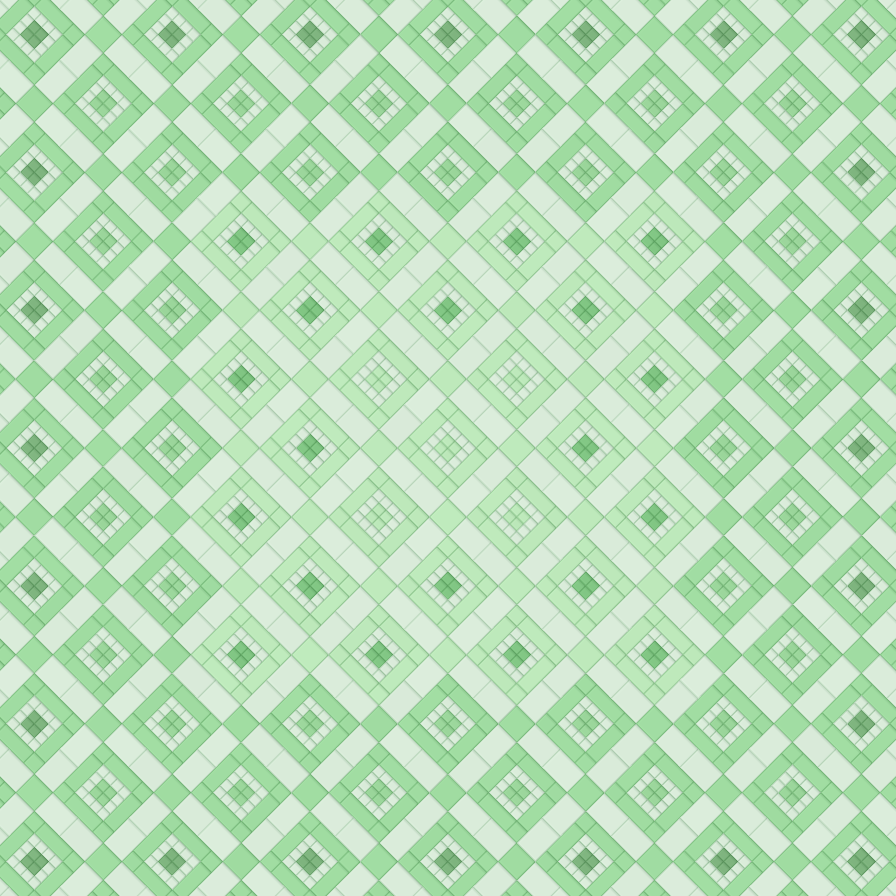
A Shadertoy shader for this pattern:

```glsl
// Quilt of squares set on point: each block has a four-patch heart, a pale ring
// and a green border, joined by pale sashing with green cornerstones.
// Greens change in square rings around the middle; every patch has a seam and soft bevel.

float hash(vec2 p) {
    return fract(sin(dot(p, vec2(127.1, 311.7))) * 43758.5);
}

// 0 = inner patches, 1 = border, 2 = sashing
float zoneOf(float x) {
    return step(0.205, abs(x)) + step(0.365, abs(x));
}

// Lower and upper limits of the patch along one axis
vec2 patchSpan(float x, float zone, float crossZone) {
    float n = abs(x);
    vec2 span;
    if (zone > 1.5) span = vec2(0.365, 0.635);
    else if (crossZone > 1.5) span = vec2(0.0, 0.365);
    else if (zone > 0.5) span = vec2(0.205, 0.365);
    else if (crossZone > 0.5) span = vec2(-0.205, 0.205);
    else span = n < 0.1025 ? vec2(0.0, 0.1025) : vec2(0.1025, 0.205);
    return x < 0.0 ? -span.yx : span;
}

vec3 heartColor(float ring) {
    if (ring > 5.5) return vec3(0.50, 0.71, 0.50);
    if (ring > 3.5) return vec3(0.61, 0.84, 0.61);
    if (ring > 1.5) return vec3(0.51, 0.78, 0.52);
    return vec3(0.74, 0.91, 0.73);
}

void mainImage(out vec4 fragColor, in vec2 fragCoord) {
    // Thirteen half-steps across, turned by 45 degrees
    vec2 p = fragCoord / iResolution.y * 13.0 - 0.5;
    vec2 q = 0.5 * vec2(p.x + p.y, p.y - p.x);
    vec2 id = floor(q + 0.5);
    vec2 f = q - id;
    float pixel = 9.2 / iResolution.y;

    // Patch limits and distances to its four edges
    vec2 zone = vec2(zoneOf(f.x), zoneOf(f.y));
    vec2 spanX = patchSpan(f.x, zone.x, zone.y);
    vec2 spanY = patchSpan(f.y, zone.y, zone.x);
    vec2 low = f - vec2(spanX.x, spanY.x);
    vec2 high = vec2(spanX.y, spanY.y) - f;
    float edge = min(min(low.x, low.y), min(high.x, high.y));

    // Ring number of the block or cornerstone
    float outer = max(zone.x, zone.y);
    bool cornerstone = min(zone.x, zone.y) > 1.5;
    vec2 node = cornerstone ? id + 0.5 * sign(f) : id;
    vec2 place = abs(vec2(node.x - node.y, node.x + node.y) - 6.0);
    float ring = floor(max(place.x, place.y) + 0.5);

    // Cloth colour
    vec3 pale = vec3(0.855, 0.925, 0.855);
    vec3 green = ring < 3.5 ? vec3(0.745, 0.915, 0.735) : vec3(0.63, 0.865, 0.635);
    vec3 color = pale;
    if (cornerstone || (outer > 0.5 && outer < 1.5)) color = green;
    else if (outer < 0.5 && max(abs(f.x), abs(f.y)) < 0.1025) color = heartColor(ring);

    // Slight variation from patch to patch
    vec2 middle = id + 0.5 * vec2(spanX.x + spanX.y, spanY.x + spanY.y);
    color += 0.012 * (hash(floor(middle * 40.0 + 0.5)) - 0.5);

    // Bevel: shadow on the right edges, highlight on the left ones
    float shadow = 0.75 * (1.0 - smoothstep(0.005, 0.036, high.x))
                 + 0.35 * (1.0 - smoothstep(0.0, 0.022, low.y));
    float shine = 1.0 - smoothstep(0.008, 0.03, min(low.x, high.y));
    color += 0.012 * shine;
    color *= mix(vec3(1.0), vec3(0.86, 0.90, 0.87), min(shadow, 1.0));

    // Seams; those inside a sash are fainter
    float seam = 1.0 - smoothstep(0.007 - 0.5 * pixel, 0.007 + 0.5 * pixel, edge);
    bool sashJoin = outer > 1.5 && !cornerstone && min(abs(f.x), abs(f.y)) < 0.03;
    color *= mix(vec3(1.0), vec3(0.78, 0.87, 0.79), seam * (sashJoin ? 0.5 : 0.85));

    fragColor = vec4(color, 1.0);
}
```
